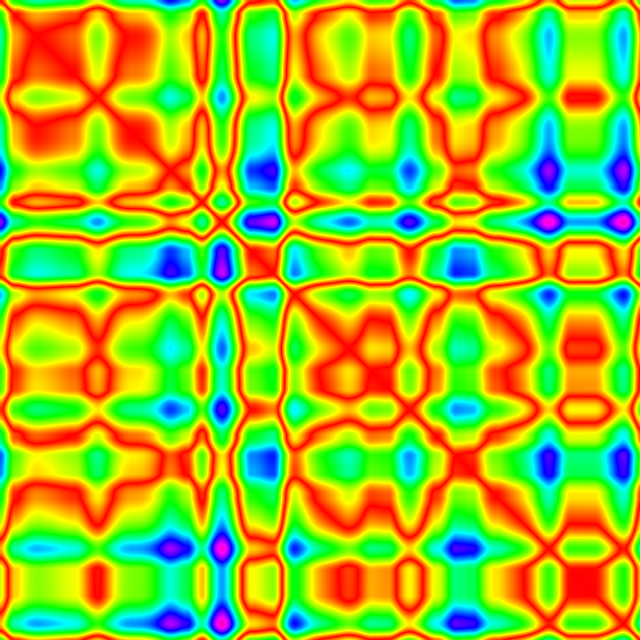
Write a WebGL 1 fragment shader that draws this background.

```glsl
precision highp float;

uniform vec2 u_resolution;

// Knot height in -0.52..0.52, biased toward zero so extremes are rare.
float knotHeight(float n) {
  float c = 2.0 * fract(n * n * 0.377) - 1.0;
  return 0.52 * c * (0.3 + 0.7 * abs(c));
}

// Smooth 1D noise with unevenly spaced knots.
float profile(float x) {
  float u = 8.0 + 25.0 * x + 0.45 * sin(19.0 * x) + 0.25 * sin(43.0 * x);
  float n = floor(u);
  return mix(knotHeight(n), knotHeight(n + 1.0), smoothstep(0.0, 1.0, u - n));
}

// Fully saturated colour wheel.
vec3 hueToRgb(float hue) {
  return clamp(abs(mod(hue * 6.0 + vec3(0.0, 4.0, 2.0), 6.0) - 3.0) - 1.0, 0.0, 1.0);
}

void main() {
  vec2 uv = gl_FragCoord.xy / u_resolution;

  // Distance between the same profile read across and downward.
  float difference = abs(profile(uv.x) - profile(1.0 - uv.y));
  gl_FragColor = vec4(hueToRgb(difference), 1.0);
}
```
